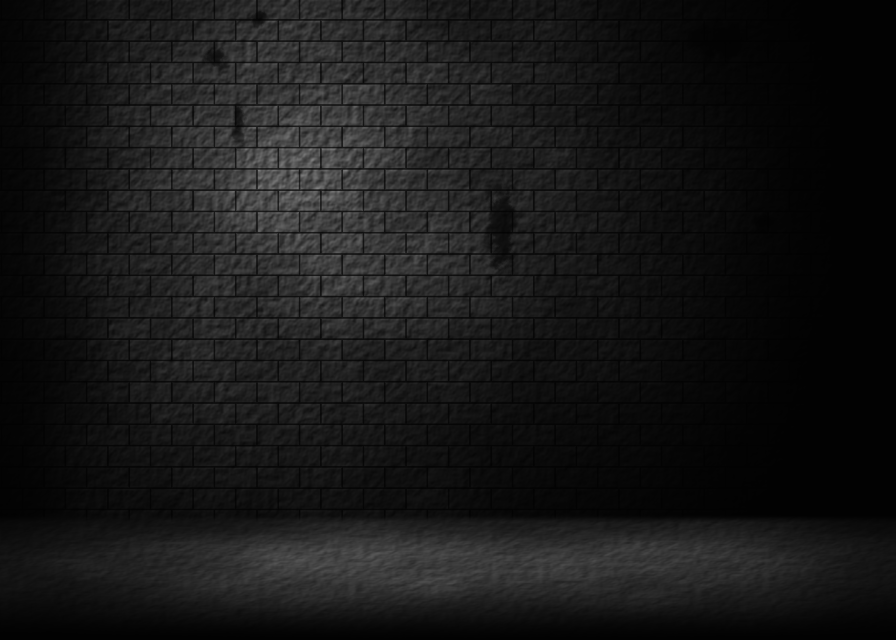
This background is drawn by a WebGL 1 fragment shader. Its source:

```glsl
precision highp float;
// A dark brick wall above a dim concrete floor, lit by soft pools of light.
// Running-bond joints and embossed noise shape the wall; Gaussian glows
// light both planes, and noisy stains darken the surface.

uniform vec2 u_resolution;

#define FLOOR_Y 0.188
#define BRICK_SIZE vec2(0.0665, 0.03326)
#define BRICK_ORIGIN vec2(0.235, 0.204)
#define JOINT_HALF 0.0011
#define JOINT_DEPTH 0.68
#define STONE_SCALE 115.0
#define STONE_RELIEF 0.75
#define WALL_GLOW 0.19
#define SPOT_GLOW 0.085
#define FLOOR_GLOW 0.30

float hash(vec2 p) {
  p = fract(p * vec2(0.1731, 0.2417));
  p += dot(p, p.yx + 31.37);
  return fract((p.x + p.y) * p.x * 17.13);
}

float noise(vec2 p) {
  vec2 cell = floor(p), f = fract(p);
  f = f * f * (3.0 - 2.0 * f);
  float low = mix(hash(cell), hash(cell + vec2(1.0, 0.0)), f.x);
  float high = mix(hash(cell + vec2(0.0, 1.0)), hash(cell + 1.0), f.x);
  return mix(low, high, f.y);
}

float fbm(vec2 p) {
  float sum = 0.0, amp = 0.5;
  for (int i = 0; i < 4; i++) {
    sum += amp * noise(p);
    p = p * 2.03 + vec2(17.3, 9.1);
    amp *= 0.5;
  }
  return sum;
}

// Elliptical Gaussian pool
float glow(vec2 p, vec2 centre, vec2 radius) {
  vec2 d = (p - centre) / radius;
  return exp(-dot(d, d));
}

// Patch whose edge is broken up by noise
float stain(vec2 p, vec2 centre, vec2 radius) {
  float ragged = fbm(p * 75.0) - 0.47;
  return smoothstep(0.3, 0.75, glow(p, centre, radius) + 1.1 * ragged)
       * glow(p, centre, radius * 1.5);
}

// Light from the upper left grazing a rough surface
float emboss(vec2 p) {
  vec2 shift = vec2(-0.35, 0.4);
  return noise(p) - noise(p + shift)
       + 0.6 * (noise(p * 2.1) - noise(p * 2.1 + shift));
}

float wallLight(vec2 p) {
  float light = WALL_GLOW * glow(p, vec2(0.47, 0.70), vec2(0.40, 0.46));
  light += SPOT_GLOW * glow(p, vec2(0.49, 0.75), vec2(0.17, 0.20));
  light += 0.035 * glow(p, vec2(0.91, 0.70), vec2(0.24, 0.32));
  float sides = smoothstep(0.0, 0.20, p.x)
              * (1.0 - smoothstep(1.12, 1.38, p.x));
  return light * mix(0.35, 1.0, sides);
}

float wall(vec2 p, float pixel) {
  // Alternate rows shift by half a brick
  vec2 grid = (p - BRICK_ORIGIN) / BRICK_SIZE;
  float row = floor(grid.y);
  grid.x += 0.5 * mod(row, 2.0);
  vec2 local = fract(grid);
  vec2 edge = min(local, 1.0 - local) * BRICK_SIZE;
  float gap = min(edge.x, edge.y);
  float joint = 1.0 - smoothstep(JOINT_HALF - 0.5 * pixel, JOINT_HALF + 0.7 * pixel, gap);
  float lip = smoothstep(0.84, 0.93, local.y) * (1.0 - joint);

  // Brick tone, grain and weathering
  float tone = 0.93 + 0.14 * hash(vec2(floor(grid.x), row) + 40.0);
  float grain = 1.0 + STONE_RELIEF * emboss(p * STONE_SCALE);
  float wear = 0.65 + 0.75 * fbm(p * 7.0 + 3.0);
  float shade = wallLight(p) * tone * grain * wear * (1.0 + 0.13 * lip);
  shade *= 1.0 - JOINT_DEPTH * joint;

  // Stains and damp patches
  float dirt = stain(p, vec2(0.34, 0.91), vec2(0.022, 0.018));
  dirt += stain(p, vec2(0.372, 0.81), vec2(0.014, 0.036));
  dirt += stain(p, vec2(0.405, 0.972), vec2(0.014, 0.014));
  dirt += stain(p, vec2(1.13, 0.935), vec2(0.065, 0.035));
  dirt += stain(p, vec2(1.192, 0.653), vec2(0.016, 0.020));
  dirt += stain(p, vec2(0.785, 0.64), vec2(0.025, 0.085));
  float damp = glow(p, vec2(0.83, 0.29), vec2(0.13, 0.15));
  return shade * (1.0 - 0.65 * clamp(dirt, 0.0, 1.0)) * (1.0 - 0.35 * damp);
}

float ground(vec2 p) {
  float across = 0.38 + 0.52 * glow(p, vec2(0.58, p.y), vec2(0.30, 1.0))
               + 0.28 * glow(p, vec2(1.04, p.y), vec2(0.25, 1.0));
  float depth = smoothstep(-0.005, 0.125, p.y)
              * mix(1.0, 0.42, smoothstep(0.125, FLOOR_Y, p.y));
  // Texture is flattened toward the far edge
  vec2 flat_p = vec2(p.x * 85.0, p.y * 180.0);
  float grain = 1.0 + 0.38 * emboss(flat_p);
  float wear = 0.76 + 0.5 * fbm(vec2(p.x * 9.0, p.y * 34.0));
  float sides = mix(0.65, 1.0, smoothstep(0.0, 0.25, p.x))
              * mix(1.0, 0.6, smoothstep(1.15, 1.4, p.x));
  return FLOOR_GLOW * across * depth * grain * wear * sides;
}

void main() {
  float pixel = 1.0 / u_resolution.y;
  vec2 p = gl_FragCoord.xy * pixel;
  p.x *= 1.399 * u_resolution.y / u_resolution.x;
  float above = smoothstep(FLOOR_Y - 0.006, FLOOR_Y + 0.008, p.y);
  float shade = mix(ground(p), wall(p, pixel), above);
  gl_FragColor = vec4(vec3(clamp(shade + 0.006, 0.0, 1.0)), 1.0);
}
```
